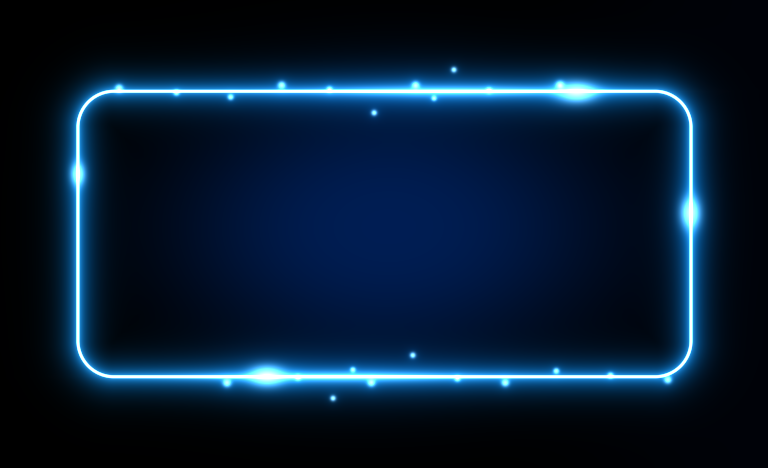
A Shadertoy shader for this background:

```glsl
// Glowing rounded neon frame with sparks and flares over a dark navy backdrop.

const vec3 NAVY = vec3(0.0, 0.115, 0.325);
const vec3 NEON_BLUE = vec3(0.02, 0.47, 0.80);
const vec3 ICE = vec3(0.72, 0.90, 1.0);
const vec2 FRAME_HALF = vec2(0.655, 0.305);
const float CORNER_RADIUS = 0.077;

float roundedBox(vec2 p, vec2 halfSize, float radius) {
    vec2 q = abs(p) - halfSize + radius;
    return length(max(q, 0.0)) + min(max(q.x, q.y), 0.0) - radius;
}

// Bell curve with a chosen width
float bell(float x, float width) {
    return exp(-x * x / (width * width));
}

// White heart with a soft blue halo
vec3 spark(vec2 offset, vec2 radius) {
    float r = length(offset / radius);
    return ICE * exp(-r * r) + NEON_BLUE * 0.55 * exp(-r * 0.85);
}

// Elliptical navy light, with a faint tint toward the right
vec3 backdrop(vec2 p) {
    vec2 e = (p - vec2(0.01, 0.015)) / vec2(0.46, 0.29);
    float pool = exp(-pow(dot(e, e), 1.3));
    return NAVY * pool + vec3(0.0, 0.008, 0.03) * smoothstep(0.2, 0.8, p.x);
}

// Thin bright tube with a wide blue falloff
vec3 neonTube(float d, float pixel) {
    float tube = 1.0 - smoothstep(0.0026 - pixel * 0.5, 0.0026 + pixel, d);
    return NEON_BLUE * exp(-d / 0.026)
         + ICE * 0.3 * exp(-d / 0.006)
         + vec3(0.85) * tube;
}

// Overheated stretch and scattered sparks along one long edge
vec3 edgeLights(vec2 p, float edgeY) {
    float dy = abs(p.y - edgeY);
    float heat = bell(p.x - 0.14, 0.25);
    vec3 light = heat * (ICE * 0.75 * exp(-dy / 0.007)
                       + NEON_BLUE * 0.22 * exp(-dy / 0.035));

    for (int i = 0; i < 9; i++) {
        float n = float(i);
        float x = -0.566 + 0.126 * n - 0.0034 * n * n;
        float lift = min(mod(0.0192 - 0.0094 * n, 0.0353) - 0.0128, 0.0128);
        // Two sparks stray to either side of the edge
        if (i == 5 || i == 7) lift = (n - 6.0) * 0.046;
        float size = 0.0062 + 0.0012 * sin(n * 2.1 + 1.6);
        light += spark(p - vec2(x, edgeY + lift), vec2(size));
    }
    light += spark(p - vec2(0.107, edgeY - 0.015), vec2(0.005));
    light += spark(p - vec2(0.376, edgeY + 0.013), vec2(0.008));
    return light;
}

void mainImage(out vec4 fragColor, in vec2 fragCoord) {
    // Canvas height is one unit, with the origin at the centre
    vec2 p = (fragCoord - 0.5 * iResolution.xy) / iResolution.y;
    float pixel = 1.0 / iResolution.y;

    vec3 color = backdrop(p);
    float d = abs(roundedBox(p - vec2(0.001, 0.0), FRAME_HALF, CORNER_RADIUS));
    color += neonTube(d, pixel);

    // The lower edge repeats the upper one, turned half a circle
    color += edgeLights(p, FRAME_HALF.y);
    color += edgeLights(vec2(0.0406, 0.0) - p, FRAME_HALF.y);

    // Large flares: top, bottom, right, left
    color += spark(p - vec2(0.412, 0.303), vec2(0.037, 0.020));
    color += spark(p - vec2(-0.250, -0.303), vec2(0.033, 0.020));
    color += spark(p - vec2(0.655, 0.045), vec2(0.019, 0.030));
    color += spark(p - vec2(-0.654, 0.128), vec2(0.014, 0.022)) * 0.85;

    fragColor = vec4(clamp(color, 0.0, 1.0), 1.0);
}
```
